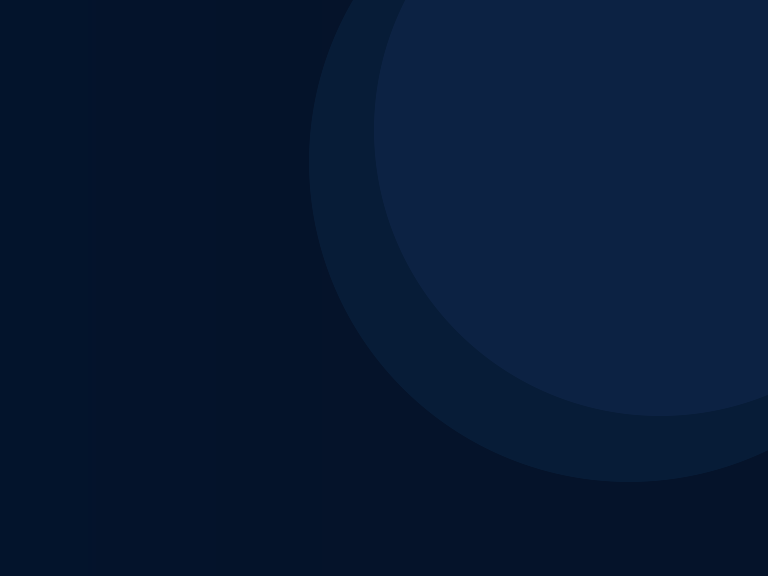
A Shadertoy shader for this background:

```glsl
// Dark navy backdrop with two large overlapping discs in the upper right.
// Each disc is a circle distance function with a smoothed edge,
// layered over a very faint horizontal gradient.

// Positions and radii are in units of the canvas height.
const vec2  OUTER_CENTER = vec2(1.0920, 0.7188);
const float OUTER_RADIUS = 0.5556;
const vec2  INNER_CENTER = vec2(1.1458, 0.7743);
const float INNER_RADIUS = 0.4965;

const vec3 NAVY_LEFT  = vec3(0.013, 0.077, 0.172);
const vec3 NAVY_RIGHT = vec3(0.018, 0.073, 0.163);
const vec3 OUTER_BLUE = vec3(0.027, 0.110, 0.216);
const vec3 INNER_BLUE = vec3(0.049, 0.133, 0.263);

// Coverage of a disc, with an edge one pixel wide.
float discMask(vec2 p, vec2 center, float radius, float pixel) {
    float dist = length(p - center) - radius;
    return 1.0 - smoothstep(-0.5 * pixel, 0.5 * pixel, dist);
}

void mainImage(out vec4 fragColor, in vec2 fragCoord) {
    float pixel = 1.0 / iResolution.y;
    vec2 p = fragCoord * pixel;

    // Background
    float across = fragCoord.x / iResolution.x;
    vec3 color = mix(NAVY_LEFT, NAVY_RIGHT, smoothstep(0.0, 0.5, across));

    // Discs, back to front
    color = mix(color, OUTER_BLUE, discMask(p, OUTER_CENTER, OUTER_RADIUS, pixel));
    color = mix(color, INNER_BLUE, discMask(p, INNER_CENTER, INNER_RADIUS, pixel));

    fragColor = vec4(color, 1.0);
}
```
